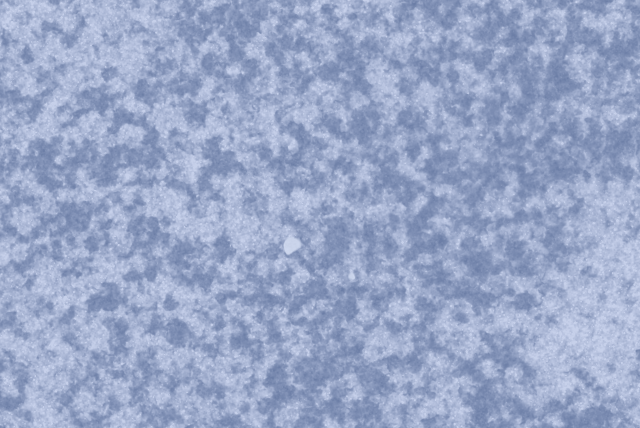
Reproduce this texture procedurally as a Shadertoy shader.

```glsl
// Patchy, wind-blown snow grains clumped over blue-grey ice.

const vec3 ICE_COLOR = vec3(0.44, 0.51, 0.665);
const vec3 SNOW_COLOR = vec3(0.76, 0.80, 0.905);
const vec3 LUMP_COLOR = vec3(0.79, 0.83, 0.92);
const mat2 OCTAVE_TURN = mat2(0.8, 0.6, -0.6, 0.8);

float hash(vec2 p) {
    vec3 q = fract(vec3(p.xyx) * 0.1031);
    q += dot(q, q.yzx + 33.33);
    return fract((q.x + q.y) * q.z);
}

float valueNoise(vec2 p) {
    vec2 cell = floor(p);
    vec2 f = fract(p);
    vec2 u = f * f * (3.0 - 2.0 * f);
    float low = mix(hash(cell), hash(cell + vec2(1, 0)), u.x);
    float high = mix(hash(cell + vec2(0, 1)), hash(cell + vec2(1, 1)), u.x);
    return mix(low, high, u.y);
}

float fbm(vec2 p, int octaves, float gain) {
    float sum = 0.0, total = 0.0, weight = 1.0;
    for (int i = 0; i < octaves; i++) {
        sum += weight * valueNoise(p);
        total += weight;
        weight *= gain;
        p = OCTAVE_TURN * p * 2.03 + 17.3;
    }
    return sum / total;
}

// Soft round hill of the given radius.
float hill(vec2 p, vec2 center, float radius) {
    vec2 d = (p - center) / radius;
    return exp(-dot(d, d));
}

// Broad drifts (positive) and swept, bare areas (negative).
float driftDensity(vec2 p) {
    float drift = 0.25 * hill(p, vec2(1.40, 0.22), 0.18);
    drift += 0.17 * hill(p, vec2(1.45, 0.42), 0.11);
    drift += 0.10 * hill(p, vec2(0.05, 0.20), 0.23);
    drift += 0.11 * hill(p, vec2(0.54, 0.53), 0.15);
    drift += 0.07 * hill(p, vec2(0.20, 0.90), 0.20);
    drift -= 0.09 * hill(p, vec2(1.14, 0.62), 0.30);
    drift -= 0.06 * hill(p, vec2(0.72, 0.20), 0.18);
    drift -= 0.15 * hill(p, vec2(1.36, 0.00), 0.11);
    return drift + 0.10 * (fbm(p * 8.0 + 4.0, 2, 0.6) - 0.5);
}

// Tiny scattered crystals, at most one per cell.
float crystals(vec2 p, float amount) {
    vec2 cell = floor(p);
    vec2 center = 0.3 + 0.4 * vec2(hash(cell + 7.1), hash(cell + 31.7));
    float radius = mix(0.2, 0.45, hash(cell + 53.9));
    float dotMask = 1.0 - smoothstep(radius * 0.4, radius, length(fract(p) - center));
    return dotMask * step(1.0 - amount, hash(cell + 91.3));
}

// Solid snow lump with a slightly uneven outline.
float lump(vec2 p, vec2 center, float radius) {
    float uneven = radius * 0.7 * (valueNoise(p * 1.1 / radius) - 0.5);
    float d = length((p - center) * vec2(1.0, 0.9)) - radius + uneven;
    return 1.0 - smoothstep(-0.003, 0.003, d);
}

void mainImage(out vec4 fragColor, in vec2 fragCoord) {
    vec2 p = fragCoord / iResolution.y;

    // Small clumps with crumbly, warped borders; softer on the bare ice.
    vec2 warp = vec2(fbm(p * 75.0, 2, 0.7), fbm(p * 75.0 + 61.0, 2, 0.7)) - 0.5;
    vec2 q = OCTAVE_TURN * (p + 0.013 * warp);
    float cover = fbm(q * 34.0 + 9.0, 3, 0.68) + driftDensity(p);
    float bare = hill(p, vec2(1.14, 0.62), 0.32);
    float spread = mix(0.16, 0.23, bare);
    float clump = smoothstep(0.5 - spread, 0.5 + spread, cover);
    float tone = 0.29 + 0.41 * clump + 0.58 * (cover - 0.5);

    // Fine grain, strongest on the snow.
    float grain = fbm(OCTAVE_TURN * p * 135.0, 2, 0.9) - 0.5;
    tone += grain * mix(0.40, 0.62, clump) * (1.0 - 0.3 * bare);
    tone += 0.25 * crystals(OCTAVE_TURN * p * 105.0, 0.28) * (0.4 + 0.6 * clump) - 0.015;

    vec3 color = mix(ICE_COLOR, SNOW_COLOR, clamp(tone, -0.05, 1.05));
    float lumps = max(lump(p, vec2(0.682, 0.427), 0.018), lump(p, vec2(0.823, 0.355), 0.007));
    color = mix(color, LUMP_COLOR + 0.04 * grain, lumps);
    fragColor = vec4(color, 1.0);
}
```
